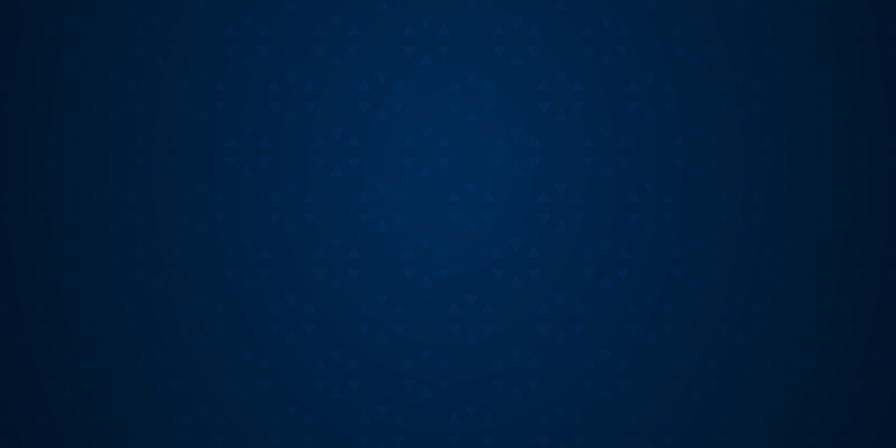
A Shadertoy shader for this background:

```glsl
// A deep navy backdrop with a wide soft glow, fading to dark sides.
// Faint rings of six inward-pointing triangles repeat on a staggered lattice;
// each ring is one triangle distance function folded into six sectors.

const float SECTOR = 1.04719755;              // one sixth of a turn
const vec2 GLOW_CENTER = vec2(0.0, 0.62);     // x is measured from the middle
const vec2 RING_ORIGIN = vec2(-0.148, 0.5365);
const vec2 RING_SPACING = vec2(0.2002, 0.1242);
const float RING_RADIUS = 0.0445;
const float TRIANGLE_INRADIUS = 0.0092;

const vec3 GLOW_COLOR = vec3(0.0, 0.167, 0.340);
const vec3 EDGE_COLOR = vec3(0.0, 0.083, 0.174);
const vec3 RING_TINT = vec3(0.0, 0.013, 0.030);

// Position relative to the nearest ring centre; odd rows shift by half a step
vec2 staggeredCell(vec2 p, vec2 spacing) {
    float row = round(p.y / spacing.y);
    float shift = 0.5 * mod(row, 2.0) * spacing.x;
    float x = mod(p.x - shift + 0.5 * spacing.x, spacing.x) - 0.5 * spacing.x;
    return vec2(x, p.y - row * spacing.y);
}

// Fold the plane into one sector centred on the upward axis
vec2 foldSectors(vec2 p, float sector) {
    float angle = atan(p.x, p.y + 1e-6);
    angle -= round(angle / sector) * sector;
    return length(p) * vec2(sin(angle), cos(angle));
}

// Equilateral triangle pointing down, centred on the origin
float triangleDistance(vec2 p, float inradius) {
    return max(p.y, abs(p.x) * 0.8660 - p.y * 0.5) - inradius;
}

float ringMask(vec2 p, float softness) {
    vec2 q = foldSectors(staggeredCell(p, RING_SPACING), SECTOR);
    float d = triangleDistance(q - vec2(0.0, RING_RADIUS), TRIANGLE_INRADIUS);
    return 1.0 - smoothstep(-softness, softness, d);
}

void mainImage(out vec4 fragColor, in vec2 fragCoord) {
    // Canvas heights, with x centred
    vec2 p = (fragCoord - vec2(0.5 * iResolution.x, 0.0)) / iResolution.y;

    // Elliptical glow, slightly above the middle
    float falloff = length((p - GLOW_CENTER) * vec2(1.0, 0.8));
    vec3 color = mix(GLOW_COLOR, EDGE_COLOR, min(falloff, 1.25));

    // Rings fade along with the glow
    float strength = mix(1.0, 0.35, smoothstep(0.1, 1.0, falloff));
    float softness = max(0.0025, 1.0 / iResolution.y);
    color += RING_TINT * strength * ringMask(p - RING_ORIGIN, softness);

    fragColor = vec4(color, 1.0);
}
```
